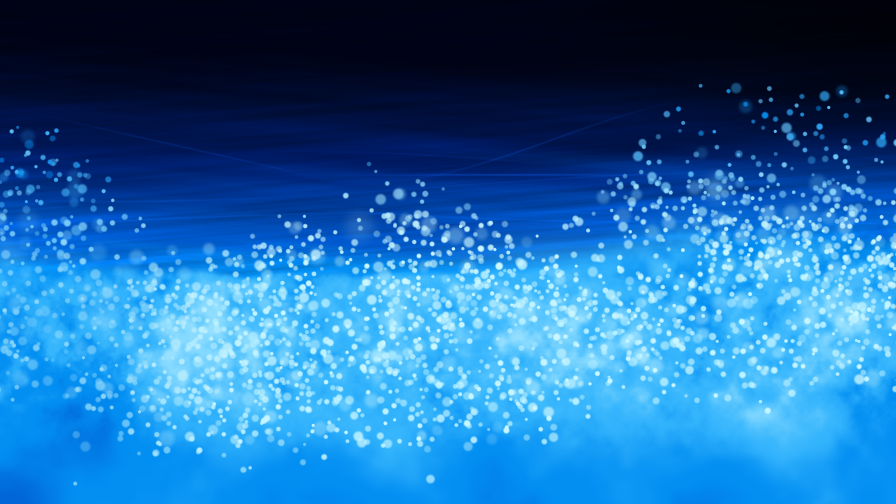
This background is drawn by a Shadertoy shader. Its source:

```glsl
// A field of glowing blue particles drifting over a bright misty horizon.
// A vertical sky ramp with silky streaks sits above a cloud of soft glows;
// hashed grids then scatter bokeh discs and sparks inside a density envelope.

const float ASPECT = 16.0 / 9.0;
const vec3 NIGHT = vec3(0.0, 0.012, 0.085);
const vec3 NAVY  = vec3(0.0, 0.11, 0.41);
const vec3 ROYAL = vec3(0.0, 0.35, 0.81);
const vec3 AZURE = vec3(0.01, 0.56, 0.95);
const vec3 SKY   = vec3(0.21, 0.71, 0.99);
const vec3 PALE  = vec3(0.54, 0.86, 1.0);
const vec3 SPARK = vec3(0.80, 0.97, 1.0);

float hash(vec2 p) {
    vec3 q = fract(vec3(p.xyx) * 0.1031);
    q += dot(q, q.yzx + 33.33);
    return fract((q.x + q.y) * q.z);
}

float noise(vec2 p) {
    vec2 i = floor(p), f = fract(p);
    f = f * f * (3.0 - 2.0 * f);
    return mix(mix(hash(i), hash(i + vec2(1, 0)), f.x),
               mix(hash(i + vec2(0, 1)), hash(i + vec2(1, 1)), f.x), f.y);
}

float fbm(vec2 p) {
    float sum = 0.0, amp = 0.5;
    for (int i = 0; i < 4; i++) {
        sum += amp * noise(p);
        p = p * 2.03 + 17.1;
        amp *= 0.5;
    }
    return sum;
}

float bump(float x, float centre, float width) {
    float d = (x - centre) / width;
    return exp(-d * d);
}

float glow(vec2 uv, vec2 centre, vec2 size) {
    vec2 d = (uv - centre) / size;
    return exp(-dot(d, d));
}

// Height of the mist surface
float horizon(float x) {
    return 0.455 + 0.03 * bump(x, 0.0, 0.1) + 0.08 * smoothstep(0.52, 0.85, x);
}

// Upper limit of the scattered particles
float canopy(float x) {
    return 0.46 + 0.27 * bump(x, 0.04, 0.11) + 0.19 * bump(x, 0.43, 0.13)
         + 0.35 * smoothstep(0.58, 0.80, x);
}

// Chance of a particle at a place
float density(vec2 uv) {
    float top = canopy(uv.x), base = horizon(uv.x);
    float above = 1.0 - smoothstep(base, top + 0.05, uv.y);
    float low = 0.08 + 0.14 * smoothstep(0.5, 0.8, uv.x) + 0.14 * bump(uv.x, 0.0, 0.1);
    float below = smoothstep(low - 0.05, low + 0.2, uv.y);
    float clump = smoothstep(0.25, 0.7, noise(uv * vec2(16.0, 10.0)));
    return step(uv.y, top + 0.03) * below * (0.2 + 0.8 * above) * mix(0.35, 1.0, clump);
}

vec3 skyColor(vec2 uv) {
    float d = uv.y - mix(0.455, horizon(uv.x), 0.6);
    d += 0.09 * (fbm(vec2(uv.x * 1.6, uv.y * 24.0 + uv.x * 4.0)) - 0.47);
    vec3 c = mix(AZURE, ROYAL, smoothstep(-0.01, 0.07, d));
    c = mix(c, NAVY, smoothstep(0.05, 0.25, d));
    c = mix(c, NIGHT, smoothstep(0.17, 0.46, d));
    float fibre = fbm(vec2(uv.x * 3.0, uv.y * 85.0 - uv.x * 12.0)) - 0.47;
    c *= 1.0 + 0.5 * fibre;
    return c * (1.0 - 0.55 * smoothstep(0.45, 1.0, uv.x) * smoothstep(0.6, 0.85, uv.y));
}

// Faint broken threads
float threads(vec2 uv) {
    float sum = 0.0;
    for (int i = 0; i < 4; i++) {
        float k = float(i);
        float y = 0.55 + 0.04 * k + 0.03 * sin(uv.x * (3.0 + 0.6 * k) + k * 2.1);
        sum += 0.35 * bump(uv.y, y, 0.002) * smoothstep(0.4, 0.9, noise(vec2(uv.x * 6.0, k * 3.7)));
    }
    float rise = 0.64 + 0.17 * smoothstep(0.42, 0.82, uv.x);
    sum += 0.5 * bump(uv.y, rise, 0.002) * bump(uv.x, 0.6, 0.12);
    float fall = 0.79 - 0.4 * uv.x;
    sum += 0.4 * bump(uv.y, fall, 0.002) * bump(uv.x, 0.2, 0.12);
    return sum + 0.8 * bump(uv.y, 0.653, 0.002) * bump(uv.x, 0.56, 0.12);
}

vec3 mistColor(vec2 uv) {
    float light = 0.33 + 0.7 * (fbm(uv * vec2(9.0, 5.5)) - 0.47);
    float mottle = fbm(uv * vec2(50.0, 28.0)) - 0.47;
    light += 0.75 * mottle * smoothstep(0.05, 0.3, uv.y);
    light += 0.50 * glow(uv, vec2(0.23, 0.31), vec2(0.10, 0.13));
    light += 0.34 * glow(uv, vec2(0.61, 0.37), vec2(0.15, 0.13));
    light += 0.28 * glow(uv, vec2(0.73, 0.27), vec2(0.12, 0.12));
    light += 0.26 * glow(uv, vec2(0.87, 0.16), vec2(0.06, 0.10));
    light += 0.30 * glow(uv, vec2(0.94, 0.36), vec2(0.09, 0.13));
    light += 0.20 * glow(uv, vec2(0.43, 0.22), vec2(0.14, 0.20));
    light -= 0.22 * glow(uv, vec2(0.04, 0.17), vec2(0.13, 0.16));
    light -= 0.14 * smoothstep(0.22, 0.0, uv.y);
    vec3 c = mix(ROYAL, AZURE, smoothstep(-0.25, 0.25, light));
    c = mix(c, SKY, smoothstep(0.24, 0.60, light));
    return mix(c, PALE, smoothstep(0.55, 1.05, light));
}

// Scatter one hashed disc per cell over the colour beneath
vec3 scatter(vec3 col, vec2 p, float cell, float radius, float soft, float alpha, float amount, float seed) {
    vec2 home = floor(p / cell);
    for (int k = 0; k < 9; k++) {
        vec2 id = home + vec2(k % 3 - 1, k / 3 - 1);
        vec2 key = id + seed * 37.0 + 100.0;
        vec2 centre = (id + vec2(hash(key + 0.3), hash(key + 7.7))) * cell;
        vec2 uv = centre / vec2(ASPECT, 1.0);
        float r = radius * mix(0.6, 1.15, hash(key + 13.1));
        float shown = step(hash(key + 21.9), density(uv) * amount);
        float disc = 1.0 - smoothstep(r * (1.0 - soft), r, length(p - centre));
        float dim = clamp(smoothstep(0.5, 0.78, uv.y) + 0.5 * bump(uv.x, 0.05, 0.14), 0.0, 1.0);
        vec3 tint = mix(SPARK, AZURE, dim * mix(0.5, 1.0, hash(key + 31.3)));
        col = mix(col, tint, disc * shown * alpha * mix(0.45, 1.0, hash(key + 43.7)));
    }
    return col;
}

void mainImage(out vec4 fragColor, in vec2 fragCoord) {
    vec2 uv = fragCoord / iResolution.xy;
    vec2 p = uv * vec2(ASPECT, 1.0);

    // Sky, threads and mist
    vec3 col = skyColor(uv) + vec3(0.02, 0.12, 0.26) * threads(uv);
    float spread = 0.008 + 0.1 * smoothstep(0.55, 0.8, uv.x) + 0.06 * bump(uv.x, 0.0, 0.12);
    float edge = horizon(uv.x) + 0.025 * (noise(uv * vec2(22.0, 8.0)) - 0.5);
    col = mix(col, mistColor(uv), 1.0 - smoothstep(edge - spread, edge + spread, uv.y));
    col = mix(col, SKY, 0.55 * glow(uv, vec2(0.64, 0.48), vec2(0.13, 0.045)));

    // Wide bokeh first, crisp sparks last
    col = scatter(col, p, 0.110, 0.050, 0.85, 0.22, 0.7, 1.0);
    col = scatter(col, p, 0.050, 0.021, 0.65, 0.40, 0.9, 2.0);
    col = scatter(col, p, 0.034, 0.012, 0.50, 0.80, 0.8, 3.0);
    col = scatter(col, p, 0.024, 0.0085, 0.55, 1.0, 0.85, 4.0);
    col = scatter(col, p, 0.020, 0.0070, 0.60, 1.0, 0.75, 5.0);
    fragColor = vec4(clamp(col, 0.0, 1.0), 1.0);
}
```
